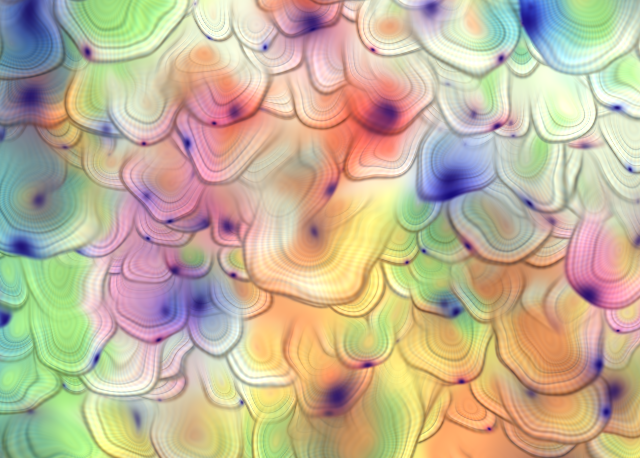
Give the GLSL for this pattern, as a WebGL 1 fragment shader.

```glsl
precision highp float;
// Iridescent overlapping scales: soft drooping lobes with nested arcs, fine ripples and dark jewel pools.
uniform vec2 u_resolution;

const vec3 CREAM  = vec3(0.94, 0.98, 0.86);
const vec3 YELLOW = vec3(0.98, 0.95, 0.50);
const vec3 GREEN  = vec3(0.68, 0.95, 0.54);
const vec3 ORANGE = vec3(0.98, 0.60, 0.38);
const vec3 PINK   = vec3(0.98, 0.66, 0.82);
const vec3 MIST   = vec3(0.44, 0.74, 0.74);
const vec3 BLUE   = vec3(0.20, 0.30, 0.98);
const vec3 ROSE   = vec3(0.95, 0.22, 0.45);
const vec3 INK    = vec3(0.10, 0.03, 0.42);

const float SMALL_CELL   = 0.105; // lobe spacing of the finest layer, in canvas heights
const float LAYER_GROWTH = 1.42;  // size ratio between layers
const float LINE_WIDTH   = 0.0055;
const float LINE_DEPTH   = 0.32;
const float RIPPLE_PITCH = 0.0135;
const float RIPPLE_DEPTH = 0.040;
const float WARP         = 0.14;
const float POOL_CELL    = 0.21;
const float TAU          = 6.28318;

vec2 hash2(vec2 p) {
  vec2 k = vec2(dot(p, vec2(127.1, 311.7)), dot(p, vec2(269.5, 183.3)));
  return fract(sin(k) * 43758.545);
}

float noise(vec2 p) {
  vec2 i = floor(p), f = fract(p);
  f = f * f * (3.0 - 2.0 * f);
  float low = mix(hash2(i).x, hash2(i + vec2(1.0, 0.0)).x, f.x);
  float high = mix(hash2(i + vec2(0.0, 1.0)).x, hash2(i + 1.0).x, f.x);
  return mix(low, high, f.y);
}

float fbm(vec2 p) {
  return 0.55 * noise(p) + 0.3 * noise(p * 2.1 + 17.3) + 0.15 * noise(p * 4.3 + 41.7);
}

float bell(float x) { return exp(-x * x); }

// Regional colour from four independent noise fields
vec3 palette(vec4 n) {
  vec3 lush = mix(GREEN, YELLOW, smoothstep(0.36, 0.56, n.y + 0.3 * (n.z - n.w)));
  vec3 c = mix(CREAM, lush, smoothstep(0.38, 0.54, n.x));
  c = mix(c, ORANGE, 0.9 * smoothstep(0.55, 0.76, n.y));
  c = mix(c, PINK, 0.9 * smoothstep(0.54, 0.74, n.z));
  return mix(c, MIST, 0.9 * smoothstep(0.60, 0.82, n.w));
}

// Paints one lobe over the colour beneath it; its upper part melts away
vec3 paintLobe(vec3 under, vec2 q, float radius, vec2 seed, vec4 region, float wobble) {
  vec2 ha = hash2(seed + 3.7), hb = hash2(seed + 9.1), hc = hash2(seed + 15.4);
  float tilt = (ha.x - 0.5) * 1.1;
  q = mat2(cos(tilt), -sin(tilt), sin(tilt), cos(tilt)) * q;
  vec2 e = vec2(q.x, q.y > 0.0 ? q.y * 0.55 : q.y) / radius;
  float d = length(e) + 0.14 * wobble;
  float rim = (d - 1.0) * radius;
  float bottom = 1.0 - smoothstep(-0.35, 0.5, e.y);
  float soft = mix(0.035, LINE_WIDTH * 1.6, bottom);
  float alpha = 1.0 - smoothstep(-0.4 * soft, soft, rim);
  alpha *= 1.0 - smoothstep(-0.15, 1.1, q.y / radius);
  if (alpha <= 0.0) return under;

  vec4 drift = vec4(ha.y, hb, hc.x) - 0.5;
  vec3 c = palette(region + 0.09 * drift + 0.05 * sin(d * 5.0 + vec4(0.0, 2.0, 4.0, 5.0)));

  // Nested arcs, with a bright band inside the rim and a dark line on it
  float arc = abs(fract(d * (2.0 + 3.0 * hb.x) + 0.5 * wobble + hb.y) - 0.5);
  float belly = smoothstep(0.15, 0.6, d) * bottom;
  c *= 0.98 - 0.16 * belly * smoothstep(0.34, 0.5, arc);
  c += 0.10 * bottom * smoothstep(0.5, 0.85, d) * (1.0 - smoothstep(0.85, 0.98, d));
  c *= 1.0 - LINE_DEPTH * (0.25 + 0.75 * bottom) * bell(rim / LINE_WIDTH);

  // Fine ripples along the arcs and faint hatching across them
  float ripple = d * radius / RIPPLE_PITCH + wobble * 1.5;
  float fan = atan(e.x, -e.y) * floor(radius * TAU / RIPPLE_PITCH);
  c += RIPPLE_DEPTH * (0.3 + 0.7 * belly) * sin(ripple * TAU + vec3(0.0, 0.7, 1.4));
  c += 0.02 * belly * sin(fan + vec3(0.0, 0.8, 1.6));

  // Jewel spot resting near the bottom rim
  float angle = (hc.y - 0.5) * 1.9;
  vec2 radial = vec2(sin(angle), -cos(angle));
  vec2 away = e - 0.94 * radial;
  float along = dot(away, vec2(-radial.y, radial.x));
  float dist = length(vec2(along * 0.75, dot(away, radial))) * radius;
  float size = radius * (0.05 + 0.22 * pow(ha.y, 5.0));
  float present = step(0.4, hc.x);
  vec3 glow = mix(BLUE, ROSE, smoothstep(0.4, 0.8, hb.y));
  c = mix(c, glow, 0.6 * present * exp(-pow(dist / (size * 2.4), 1.5)));
  c = mix(c, INK, 0.9 * present * bell(dist / size));
  return mix(under, c, alpha);
}

// Scattered dark pools with wide coloured halos that tint the lobes around them
vec3 addPools(vec3 c, vec2 p) {
  vec2 home = floor(p / POOL_CELL);
  for (int j = -1; j <= 1; j++) {
    for (int i = -1; i <= 1; i++) {
      vec2 id = home + vec2(float(i), float(j));
      vec2 h = hash2(id + 140.3), k = hash2(id + 211.9);
      float dist = length((p - (id + 0.15 + 0.7 * h) * POOL_CELL) * vec2(1.0, 0.85));
      float size = 0.012 + 0.030 * k.x * k.x;
      vec3 glow = mix(BLUE, ROSE, smoothstep(0.4, 0.6, k.y));
      float strength = step(0.3, h.y) * (0.5 + 0.5 * k.x);
      c *= mix(vec3(1.0), glow + 0.12, 0.7 * strength * bell(dist / (size * 2.6)));
      c = mix(c, INK, 0.85 * strength * bell(dist / (size * 0.7)));
    }
  }
  return c;
}

void main() {
  vec2 p = gl_FragCoord.xy / u_resolution.y;
  vec2 w = p + WARP * (vec2(fbm(p * 4.0 + 5.0), fbm(p * 4.0 + 31.0)) - 0.5);
  float wobble = noise(p * 13.0 + 8.0) - 0.5;
  vec4 region = vec4(fbm(w * 2.6 + 2.0), fbm(w * 2.8 + 13.0), fbm(w * 3.0 + 27.0), fbm(w * 2.7 + 52.0));
  vec3 color = palette(region);

  // Small lobes first, larger ones above; within a layer upper rows cover lower rows
  float cell = SMALL_CELL;
  for (int layer = 0; layer < 3; layer++) {
    float level = float(layer);
    vec2 home = floor(w / cell);
    for (int j = -2; j <= 2; j++) {
      for (int i = -2; i <= 2; i++) {
        vec2 id = home + vec2(float(i), float(j));
        vec2 seed = id + level * 71.0;
        vec2 h = hash2(seed), pick = hash2(seed + 23.5);
        vec2 center = (id + 0.1 + 0.8 * h) * cell;
        if (pick.x > 1.0 - level * (0.36 - 0.14 * center.y)) continue;
        color = paintLobe(color, w - center, cell * (0.48 + 0.30 * pick.y), seed, region, wobble);
      }
    }
    cell *= LAYER_GROWTH;
  }

  // Coloured pools, then broad light and shade
  color = addPools(color, w);
  color *= 0.96 + 0.45 * (fbm(p * 5.0 + 77.0) - 0.48);
  gl_FragColor = vec4(clamp(color, 0.0, 1.0), 1.0);
}
```
